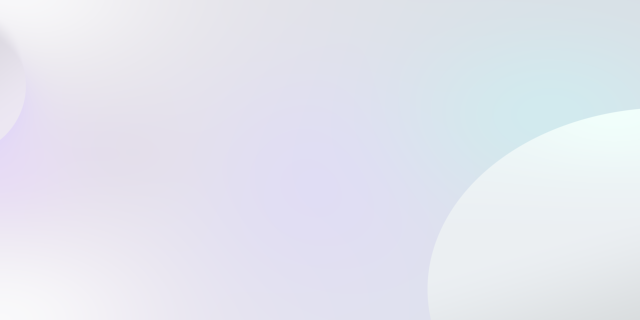
This background is drawn by a Shadertoy shader. Its source:

```glsl
// Soft pastel backdrop with blurred glows, a small disc on the left and a large pale ellipse on the right.
#define DISC_CENTER vec2(-0.137, 0.732)
#define DISC_RADIUS 0.218
#define ELLIPSE_CENTER vec2(2.091, 0.096)
#define ELLIPSE_RADII vec2(0.755, 0.568)
#define HALO_WIDTH 0.055

const vec3 WHITE = vec3(0.975, 0.975, 0.98);
const vec3 LAVENDER = vec3(0.88, 0.863, 0.96);
const vec3 AQUA = vec3(0.82, 0.92, 0.935);
const vec3 ORCHID = vec3(0.908, 0.86, 0.958);
const vec3 MAUVE = vec3(0.886, 0.867, 0.917);
const vec3 VIOLET = vec3(0.875, 0.83, 0.98);

// Gaussian falloff with separate horizontal and vertical radii
float glow(vec2 p, vec2 center, vec2 radii) {
    vec2 q = (p - center) / radii;
    return exp(-dot(q, q));
}

// Approximate signed distance to an axis-aligned ellipse
float ellipseDistance(vec2 p, vec2 radii) {
    float k = length(p / radii);
    return k * (k - 1.0) / max(length(p / (radii * radii)), 1e-4);
}

vec3 backdrop(vec2 p) {
    vec3 top = mix(vec3(0.91, 0.90, 0.92), vec3(0.852, 0.875, 0.90), smoothstep(0.1, 2.0, p.x));
    vec3 bottom = mix(vec3(0.92, 0.90, 0.94), vec3(0.87, 0.885, 0.93), smoothstep(0.1, 1.6, p.x));
    vec3 color = mix(bottom, top, smoothstep(0.0, 1.0, p.y));
    color = mix(color, LAVENDER, 0.9 * glow(p, vec2(1.0, 0.43), vec2(0.42, 0.36)));
    color = mix(color, AQUA, 0.95 * glow(p, vec2(1.72, 0.64), vec2(0.43, 0.27)));
    color = mix(color, MAUVE, 0.8 * glow(p, vec2(0.35, 0.52), vec2(0.28, 0.17)));
    color = mix(color, ORCHID, 0.9 * glow(p, vec2(0.0, 0.47), vec2(0.24, 0.20)));
    color = mix(color, WHITE, glow(p, vec2(0.0, 1.02), vec2(0.45, 0.22)));
    return mix(color, WHITE, glow(p, vec2(0.0, 0.0), vec2(0.42, 0.24)));
}

vec3 discColor(vec2 p) {
    float light = smoothstep(-0.12, 0.20, dot(p - DISC_CENTER, vec2(0.6, -0.8)));
    return mix(vec3(0.855, 0.845, 0.875), vec3(0.925, 0.905, 0.95), light);
}

vec3 ellipseColor(vec2 p) {
    vec3 color = mix(vec3(0.922, 0.937, 0.95), vec3(0.928, 0.96, 0.965), smoothstep(0.25, 0.6, p.y));
    color = mix(color, vec3(0.945, 1.0, 0.985), glow(p, vec2(1.92, 0.66), vec2(0.32, 0.16)));
    float shade = smoothstep(-0.35, 0.12, 0.3 * (p.x - 2.0) - p.y);
    return mix(color, vec3(0.838, 0.852, 0.858), shade);
}

void mainImage(out vec4 fragColor, in vec2 fragCoord) {
    vec2 p = fragCoord / iResolution.y;
    float edge = 0.75 / iResolution.y;
    vec3 color = backdrop(p);

    // Violet halo, fading to a pale shadow above the disc
    float discDistance = length(p - DISC_CENTER) - DISC_RADIUS;
    float halo = exp(-max(discDistance, 0.0) / HALO_WIDTH);
    float lower = 1.0 - smoothstep(0.62, 0.90, p.y);
    color = mix(color, mix(MAUVE, VIOLET, lower), halo * mix(0.25, 0.65, lower));

    // Small disc, softer towards its top
    float blur = edge + 0.035 * smoothstep(0.78, 0.93, p.y);
    color = mix(color, discColor(p), 1.0 - smoothstep(-blur, blur, discDistance));

    // Large ellipse
    float ellipse = ellipseDistance(p - ELLIPSE_CENTER, ELLIPSE_RADII);
    color = mix(color, ellipseColor(p), 1.0 - smoothstep(-edge, edge, ellipse));

    fragColor = vec4(color, 1.0);
}
```
